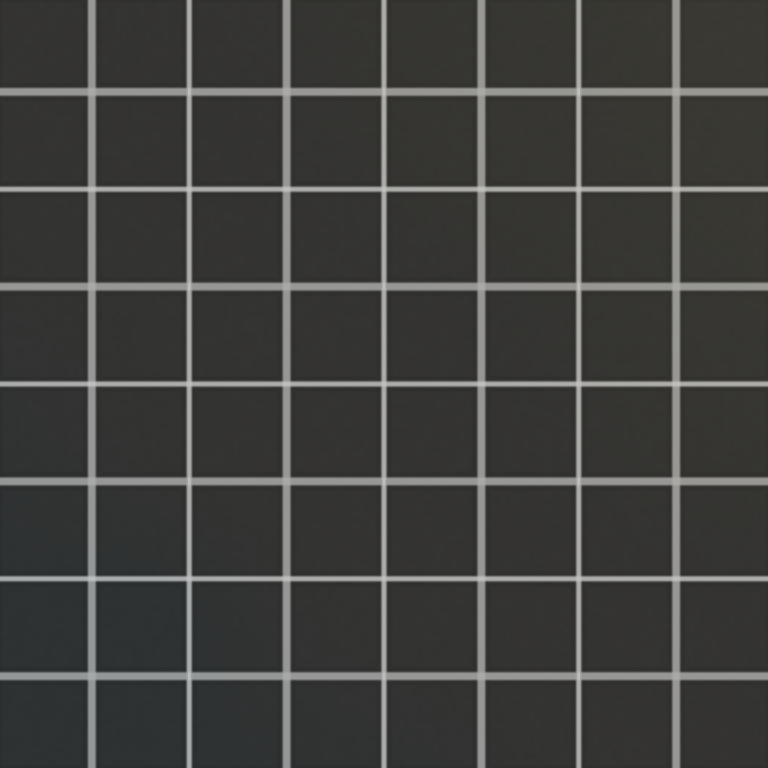
Write a Shadertoy shader that draws this pattern.

```glsl
// Charcoal panel ruled by a square grid of pale grey lines, centred on the canvas.
// Lines alternate thin and bright with wide and dim; each has soft edges and a
// faint dark fringe. The ground drifts from cool lower left to warm upper right.

const float SPACING = 0.1268;
const float EDGE_SOFTNESS = 0.0023;
const vec2 HALF_WIDTH = vec2(0.0033, 0.0051);   // thin, wide
const vec2 BRIGHTNESS = vec2(0.675, 0.590);     // thin, wide

float hash(vec2 p) {
    vec3 q = fract(vec3(p.xyx) * 0.1031);
    q += dot(q, q.yzx + 33.33);
    return fract((q.x + q.y) * q.z);
}

float valueNoise(vec2 p) {
    vec2 cell = floor(p);
    vec2 f = fract(p);
    f = f * f * (3.0 - 2.0 * f);
    float low = mix(hash(cell), hash(cell + vec2(1.0, 0.0)), f.x);
    float high = mix(hash(cell + vec2(0.0, 1.0)), hash(cell + vec2(1.0, 1.0)), f.x);
    return mix(low, high, f.y);
}

// Returns coverage, brightness and dark fringe of the nearest line on one axis.
vec3 ruledLine(float coord, float pixel) {
    float position = (coord - 0.5) / SPACING;
    float index = floor(position + 0.5);
    float dist = abs(position - index) * SPACING;
    float isWide = mod(index, 2.0);
    float halfWidth = mix(HALF_WIDTH.x, HALF_WIDTH.y, isWide);
    float soft = max(EDGE_SOFTNESS, 0.75 * pixel);
    float coverage = 1.0 - smoothstep(halfWidth - soft, halfWidth + soft, dist);
    float outside = (dist - halfWidth - 0.0045) / 0.0025;
    float fringe = exp(-outside * outside);
    return vec3(coverage, mix(BRIGHTNESS.x, BRIGHTNESS.y, isWide), fringe);
}

// Slow diagonal colour drift with faint blotches.
vec3 groundColor(vec2 uv) {
    float warmth = 0.5 * (uv.x + uv.y) + 0.10 * (valueNoise(uv * 5.0) - 0.5);
    vec3 cool = vec3(0.178, 0.194, 0.198);
    vec3 neutral = vec3(0.203, 0.201, 0.193);
    vec3 warm = vec3(0.225, 0.222, 0.198);
    vec3 color = mix(cool, neutral, smoothstep(0.08, 0.45, warmth));
    color = mix(color, warm, smoothstep(0.55, 1.0, warmth));
    return color + 0.006 * (valueNoise(uv * 130.0) - 0.5);
}

void mainImage(out vec4 fragColor, in vec2 fragCoord) {
    vec2 uv = fragCoord / iResolution.xy;
    vec2 pixel = 1.0 / iResolution.xy;
    vec3 vertical = ruledLine(uv.x, pixel.x);
    vec3 horizontal = ruledLine(uv.y, pixel.y);

    // Ground with the fringe beside each line
    vec3 ground = groundColor(uv);
    vec3 color = ground - 0.014 * max(vertical.z, horizontal.z);

    // Lines take a hint of the ground tint and brighten where they cross
    vec3 tint = ground - dot(ground, vec3(1.0 / 3.0));
    color = mix(color, vec3(vertical.y) + tint, vertical.x);
    vec3 across = max(color, vec3(horizontal.y) + tint);
    color = mix(color, across, horizontal.x);
    color += 0.07 * vertical.x * horizontal.x;

    fragColor = vec4(color, 1.0);
}
```
